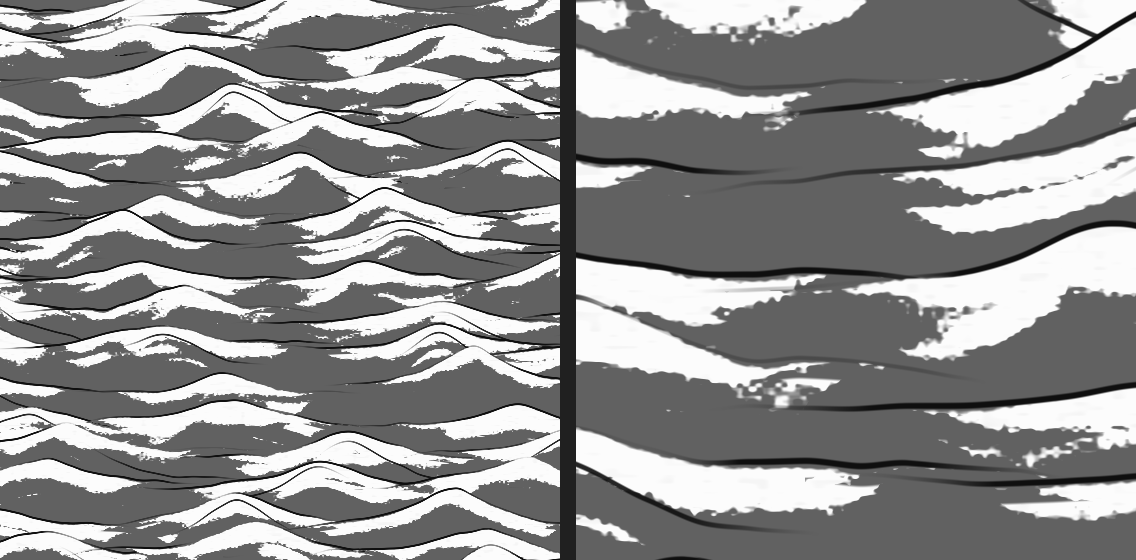
Left, the full canvas; right, a detail of the centre.
A WebGL 2 fragment shader for this pattern:

```glsl
#version 300 es
precision highp float;
// Rows of snowy mountain ridges in dry white brush and thin ink on slate grey.
uniform vec2 u_resolution;
out vec4 fragColor;

const vec3 SLATE = vec3(0.38);
const vec3 SNOW = vec3(0.99);
const vec3 INK = vec3(0.06);

float hash(vec2 p) {
  vec3 q = fract(vec3(p.xyx) * 0.1031);
  q += dot(q, q.yzx + 33.33);
  return fract((q.x + q.y) * q.z);
}

float noise(vec2 p) {
  vec2 i = floor(p), f = fract(p);
  f = f * f * (3.0 - 2.0 * f);
  return mix(mix(hash(i), hash(i + vec2(1, 0)), f.x),
             mix(hash(i + vec2(0, 1)), hash(i + vec2(1, 1)), f.x), f.y);
}

// Thin pen stroke whose pressure fades towards both ends.
float penStroke(float dist, float pressure) {
  float halfWidth = 0.0003 + 0.0008 * pressure;
  return (1.0 - smoothstep(halfWidth, halfWidth + 0.0015, abs(dist))) * min(1.0, pressure * 1.4);
}

// Paints one mountain over the colour behind it.
vec3 paintMountain(vec3 color, vec2 p, float center, float base, vec2 id, float rough) {
  float seed = hash(id + 7.0) * 90.0;
  float x = p.x - center;
  float side = x < 0.0 ? hash(id + 11.0) : hash(id + 19.0);
  float t = x / mix(0.19, 0.30, side);
  float reach = abs(t);
  if (reach > 1.35) return color;

  // Ridge profile: a rounded tip with hollow flanks and a hand wobble.
  float peak = exp(-2.8 * (sqrt(t * t + 0.018) - 0.134));
  float ridge = base + mix(0.035, 0.075, hash(id + 23.0)) * peak
    + 0.016 * (noise(vec2(p.x * 10.0, seed)) - 0.5)
    + 0.005 * (noise(vec2(p.x * 32.0, seed + 5.0)) - 0.5);
  float depth = ridge - p.y;
  if (depth < -0.02 || depth > 0.10) return color;
  float taper = 1.0 - smoothstep(0.45, 1.0, reach);

  // Bare slope hides the ridges behind.
  float slope = min(depth, 0.048 * taper - depth + rough);
  color = mix(color, SLATE, smoothstep(0.0, 0.002, slope));

  // Snow band along the ridge, with loose patches lower down.
  float lobes = noise(vec2(p.x * 19.0 + depth * 14.0, seed + 13.0));
  float thickness = (0.010 + 0.026 * lobes + 0.011 * peak) * taper - 0.002;
  float gap = 0.008 * min(reach, 1.0) * noise(vec2(p.x * 16.0, seed + 31.0));
  float band = min(thickness - depth + rough, depth - gap + rough * 0.35);
  float blot = noise(vec2(p.x * 14.0 + depth * 22.0, depth * 48.0 + seed)) - 0.64;
  float patches = min(blot * 0.03 + rough * 0.7, 0.058 * taper - depth + rough);
  patches = min(patches, depth - 0.012);
  float snow = smoothstep(-0.0010, 0.0012, max(band, patches));
  color = mix(color, SNOW, snow);

  // Ink contour, trailing past the snow.
  float fade = 1.0 - smoothstep(0.75, 1.3, reach);
  float pressure = fade * smoothstep(0.12, 0.75, noise(vec2(p.x * 8.0, seed + 41.0)));
  color = mix(color, INK, penStroke(depth, pressure));

  // Stray line drifting down the slope.
  float shift = hash(id + 53.0) - 0.5;
  float drift = depth - 0.034 - 0.02 * shift + 0.035 * (peak - 0.4);
  float span = 1.0 - smoothstep(0.2, 0.55, abs(t - shift * 1.6));
  float stray = span * 0.65 * step(0.45, hash(id + 61.0));
  return mix(color, INK, penStroke(drift, stray));
}

void main() {
  vec2 p = gl_FragCoord.xy / u_resolution;

  // Dry bristle grain that frays the snow edges.
  float rough = 0.0055 * (noise(p * vec2(260.0, 400.0)) - 0.5)
    + 0.006 * (noise(p * vec2(55.0, 120.0)) - 0.5);

  // Rows from the far top to the near bottom.
  vec3 color = SLATE;
  const float CELL = 0.43;
  for (int row = 17; row >= -2; row--) {
    float r = float(row) + 40.0;
    float offset = hash(vec2(r, 3.0)) * CELL + 0.17 * r;
    float cell = floor((p.x + offset) / CELL);
    for (int k = -1; k <= 1; k++) {
      vec2 id = vec2(cell + float(k) + 20.0, r);
      float jitter = 0.5 + 0.4 * (hash(id) - 0.5);
      float center = (cell + float(k) + jitter) * CELL - offset;
      float base = float(row) * 0.061 + 0.026 * (hash(id + 3.0) - 0.5);
      color = paintMountain(color, p, center, base, id, rough);
    }
  }

  // Faint chalk texture inside the snow.
  color -= 0.03 * smoothstep(0.7, 1.0, noise(p * vec2(90.0, 300.0))) * step(0.9, color.r);
  fragColor = vec4(color, 1.0);
}
```
